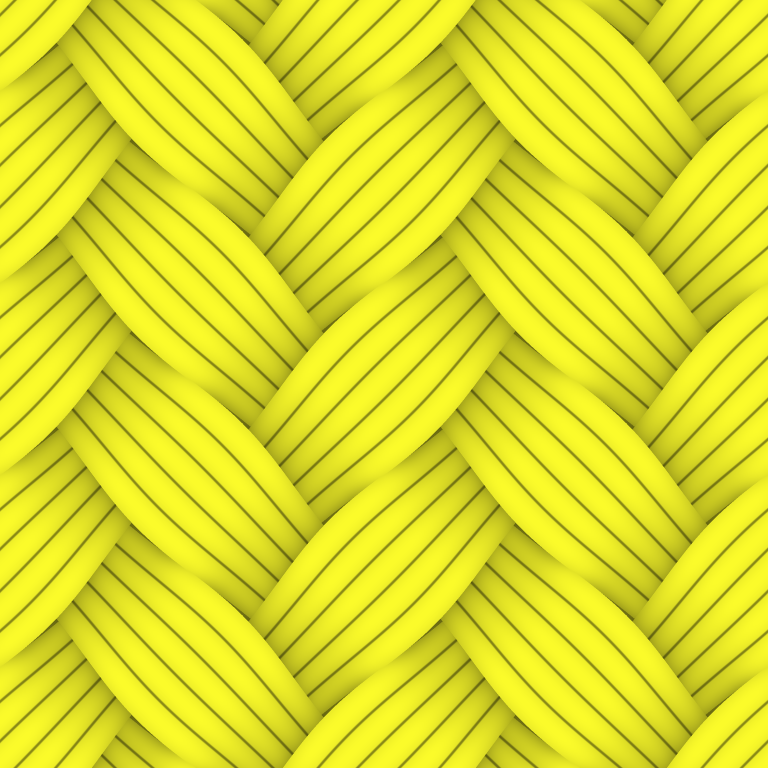
A WebGL 1 fragment shader for this pattern:

```glsl
precision highp float;
// Yellow herringbone weave of bulging, five-ply strands that dive under each other.

uniform vec2 u_resolution;

const float ROWS = 4.0;                  // strands down; a column pair is two units wide
const vec2 WEAVE_OFFSET = vec2(-0.01, 0.02);
const float PLIES = 5.0;
const float END_HALF_WIDTH = 0.28;
const float BULGE = 0.107;
const float BULGE_LENGTH = 0.6;
const float GROOVE_WIDTH = 0.011;
const float GROOVE_DEPTH = 0.42;
const float PLY_ROUNDNESS = 0.07;
const float END_DARKENING = 0.2;
const float SHADOW_DEPTH = 0.2;
const float SHADOW_REACH = 0.06;
const float GAP_TONE = 0.68;
const vec3 YELLOW = vec3(0.985, 0.985, 0.165);

const int STRANDS = 6;                   // three neighbours in each direction
const int SAMPLES = 3;                   // antialiasing grid per axis

// Position along (x) and across (y) the i-th strand near p.
vec2 strandCoords(vec2 p, int i) {
  bool rising = i < 3;
  float slope = rising ? 1.0 : -1.0;
  float neighbour = mod(float(i), 3.0) - 1.0;
  vec2 q = p - WEAVE_OFFSET - (rising ? vec2(0.0) : vec2(1.0, 0.5));
  float x = mod(q.x + 1.0, 2.0) - 1.0;
  float rise = q.y - slope * x;
  rise -= floor(rise + 0.5) + neighbour;
  return vec2(2.0 * x + slope * rise, rise) * 0.70711;
}

float halfWidth(float along) {
  float u = along / BULGE_LENGTH;
  return END_HALF_WIDTH + BULGE * exp(-u * u);
}

// Brightness of a strand's own surface: rounded plies, grooves and sinking ends.
float strandTone(vec2 s) {
  float width = halfWidth(s.x);
  float ply = (s.y / width + 1.0) * 0.5 * PLIES;
  float fromCentre = 2.0 * abs(fract(ply) - 0.5);
  float toGroove = (1.0 - fromCentre) * width / PLIES;
  float inner = step(0.5, ply) * step(ply, PLIES - 0.5);
  float groove = inner * (1.0 - smoothstep(0.2 * GROOVE_WIDTH, GROOVE_WIDTH, toGroove));
  float tone = 1.0 - PLY_ROUNDNESS * fromCentre * fromCentre;
  tone -= END_DARKENING * smoothstep(0.2, 0.85, abs(s.x));
  return tone * (1.0 - GROOVE_DEPTH * groove);
}

float weaveTone(vec2 p) {
  // The strand closest to its own middle lies on top.
  vec2 top = vec2(1.0, 0.0);
  bool covered = false;
  for (int i = 0; i < STRANDS; i++) {
    vec2 s = strandCoords(p, i);
    if (abs(s.y) < halfWidth(s.x) && abs(s.x) < abs(top.x)) {
      top = s;
      covered = true;
    }
  }
  float tone = covered ? strandTone(top) : GAP_TONE;

  // Contact shadows from the higher strands beside it.
  float light = 1.0;
  for (int i = 0; i < STRANDS; i++) {
    vec2 s = strandCoords(p, i);
    float outside = max(abs(s.y) - halfWidth(s.x), 0.0);
    float above = smoothstep(0.0, 0.4, abs(top.x) - abs(s.x));
    light *= 1.0 - SHADOW_DEPTH * above * exp(-outside / SHADOW_REACH);
  }
  return tone * light;
}

void main() {
  float tone = 0.0;
  for (int j = 0; j < SAMPLES; j++) {
    for (int i = 0; i < SAMPLES; i++) {
      vec2 jitter = (vec2(float(i), float(j)) + 0.5) / float(SAMPLES) - 0.5;
      tone += weaveTone((gl_FragCoord.xy + jitter) / u_resolution * ROWS);
    }
  }
  tone /= float(SAMPLES * SAMPLES);
  gl_FragColor = vec4(YELLOW * tone, 1.0);
}
```
